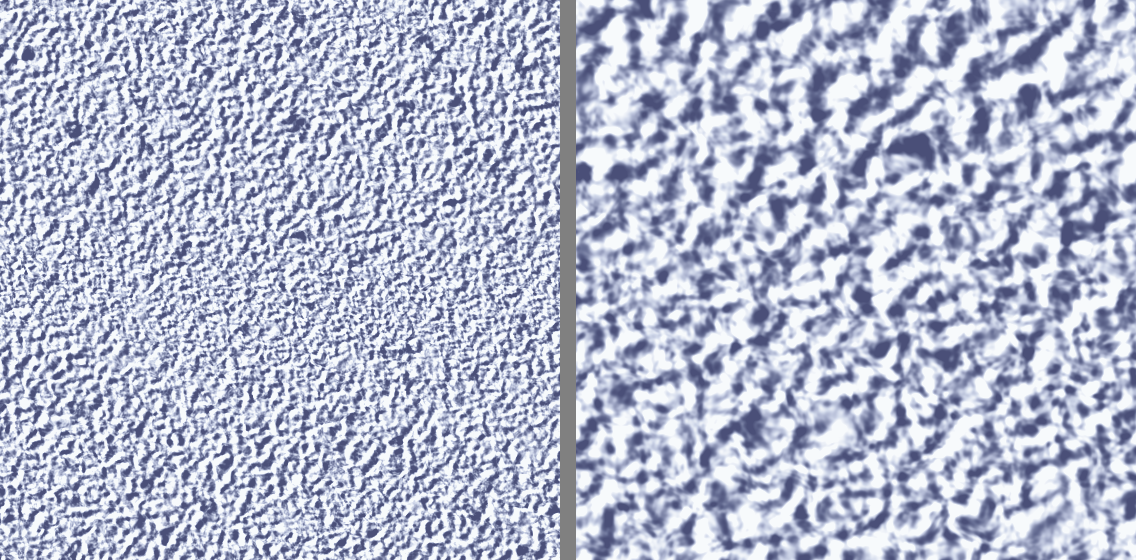
Left, the full canvas; right, a detail of the centre.
Give the GLSL for this texture, as a Shadertoy shader.

```glsl
// Rough blue-white stucco wall, raked by light from the upper left.

const vec2  TO_LIGHT    = vec2(-0.85, 0.53);
const float SHADOW_LEN  = 0.0075;  // reach of the relief shading
const float BASE_FREQ   = 34.0;    // cells across for the coarsest lumps
const float SPREAD      = 0.285;   // typical height step, normalises contrast
const float WARP        = 0.005;   // irregularity of the grain outlines
const float PIT_FREQ    = 25.0;
const float PIT_DEPTH   = 1.4;
const float CALM_FREQ   = 19.0;
const float BAND_HEIGHT = 0.48;    // centre of the finer-grained strip
const float BAND_WIDTH  = 0.10;
const vec4  LUMP_SIZES  = vec4(0.5, 1.0, 0.55, 0.22); // height per octave

// Tones from deep shadow to full light, and the brightness rank of each
const vec3 TONES[6] = vec3[6](
    vec3(0.29, 0.31, 0.47), vec3(0.40, 0.43, 0.58), vec3(0.53, 0.56, 0.69),
    vec3(0.68, 0.71, 0.82), vec3(0.82, 0.85, 0.92), vec3(0.97, 0.98, 0.99));
const float RANKS[6] = float[6](0.055, 0.165, 0.29, 0.445, 0.625, 0.80);

// Integer hash giving a gradient vector in -1..1
vec2 hashGradient(vec2 cell) {
    uvec2 v = uvec2(ivec2(cell)) * 1664525u + 1013904223u;
    v.x += v.y * 1664525u;
    v.y += v.x * 1664525u;
    v ^= v >> 16u;
    v.x += v.y * 1664525u;
    v.y += v.x * 1664525u;
    v ^= v >> 16u;
    return vec2(v & 0xffffu) / 32767.5 - 1.0;
}

float gradientNoise(vec2 p) {
    vec2 cell = floor(p), f = p - cell;
    vec2 w = f * f * f * (f * (f * 6.0 - 15.0) + 10.0);
    vec2 e = vec2(1.0, 0.0);
    float a = dot(hashGradient(cell), f);
    float b = dot(hashGradient(cell + e.xy), f - e.xy);
    float c = dot(hashGradient(cell + e.yx), f - e.yx);
    float d = dot(hashGradient(cell + e.xx), f - e.xx);
    return mix(mix(a, b, w.x), mix(c, d, w.x), w.y);
}

// Plaster height: rotated octaves, each with its own weight
float plasterHeight(vec2 p, vec4 weights) {
    const mat2 TURN = mat2(0.8, 0.6, -0.6, 0.8);
    float height = 0.0;
    p *= BASE_FREQ;
    for (int i = 0; i < 4; i++) {
        height += weights[i] * gradientNoise(p);
        p = TURN * p * 2.0 + 17.3;
    }
    return height;
}

vec3 toneRamp(float rank) {
    vec3 color = TONES[0];
    for (int i = 1; i < 6; i++) {
        float t = (rank - RANKS[i - 1]) / (RANKS[i] - RANKS[i - 1]);
        color = mix(color, TONES[i], clamp(t, 0.0, 1.0));
    }
    return color;
}

void mainImage(out vec4 fragColor, in vec2 fragCoord) {
    vec2 uv = fragCoord / iResolution.y;

    // Grain size drifts over the wall and shrinks inside the strip
    float strip = (uv.y - BAND_HEIGHT) / BAND_WIDTH;
    float coarse = 1.08 + 0.5 * gradientNoise(uv * vec2(3.0, 5.0) + 4.7)
                 - 0.38 * exp(-strip * strip);
    vec4 weights = LUMP_SIZES * vec4(coarse, coarse, 2.0 - coarse, 2.0 - coarse);

    // Bend the lattice so the grains become ragged
    vec2 p = uv + WARP * vec2(gradientNoise(uv * 47.0 + 9.1),
                              gradientNoise(uv * 47.0 + 63.4));

    // Relief shading: compare the height with the plaster nearer the light
    float relief = plasterHeight(p, weights)
                 - plasterHeight(p + TO_LIGHT * SHADOW_LEN, weights);
    float light = relief / SPREAD + 0.05;

    // Scattered smooth patches and shaded pits
    float calm = smoothstep(0.2, 0.38, gradientNoise(uv * CALM_FREQ + 31.7));
    light = mix(light, 0.3 + 0.5 * light, 0.7 * calm);
    float pit = smoothstep(0.25, 0.4, gradientNoise(p * PIT_FREQ + 81.2));
    light -= PIT_DEPTH * pit;

    // Turn the bell-shaped spread of light into an even brightness rank
    float rank = 1.0 / (1.0 + exp(-1.702 * light));
    fragColor = vec4(toneRamp(rank), 1.0);
}
```
